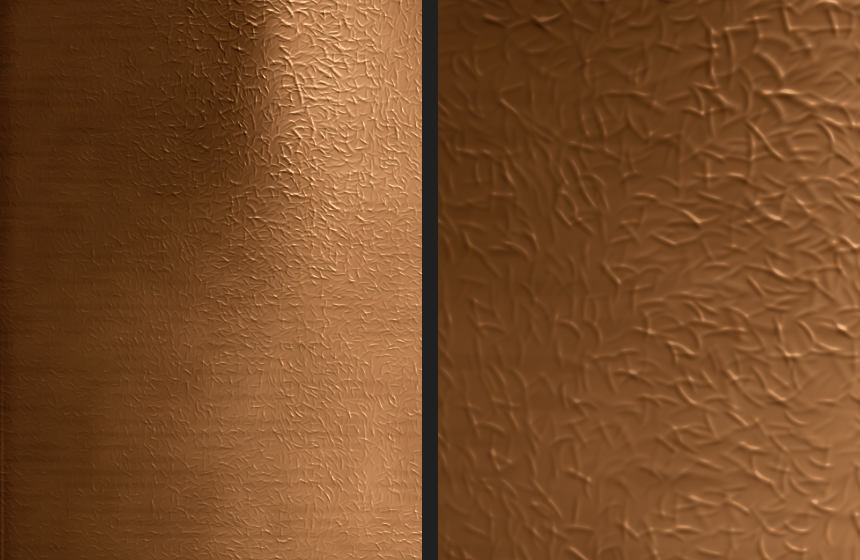
Left: the whole. Right: its middle third, enlarged.
A Shadertoy shader for this texture:

```glsl
const float GRAIN_CELLS = 76.0;    // crease cells per canvas height
const float CREASE_WIDTH = 0.14;   // in cells
const float CREASE_BEND = 0.35;
const float ANGLE_SPREAD = 2.0;
const float SWIRL_SCALE = 7.0;
const float ROWS = 44.0;           // faint smudged rows
const float ROW_DEPTH = 0.22;
const float MOTTLE = 0.3;
const vec2 LIGHT_DIR = vec2(0.6, 0.8);

// Leather tones, from deep shade to glint
const vec3 TONES[8] = vec3[8](
    vec3(0.17, 0.07, 0.015), vec3(0.28, 0.14, 0.04),
    vec3(0.35, 0.20, 0.07), vec3(0.45, 0.27, 0.13),
    vec3(0.58, 0.38, 0.22), vec3(0.72, 0.49, 0.31),
    vec3(0.85, 0.63, 0.44), vec3(0.97, 0.80, 0.59));

float hash(vec2 p) {
    return fract(sin(dot(p, vec2(127.1, 311.7))) * 43758.5453);
}

float noise(vec2 p) {
    vec2 i = floor(p), f = fract(p);
    f = f * f * (3.0 - 2.0 * f);
    return mix(mix(hash(i), hash(i + vec2(1, 0)), f.x),
               mix(hash(i + vec2(0, 1)), hash(i + vec2(1, 1)), f.x), f.y);
}

// Surface slope of one layer of short, curved creases
vec2 creaseSlope(vec2 p, float seed, float swirl) {
    vec2 cell = floor(p), local = fract(p), slope = vec2(0.0);
    for (int y = -1; y <= 1; y++) {
        for (int x = -1; x <= 1; x++) {
            vec2 offset = vec2(x, y);
            vec2 id = cell + offset + seed;
            float rx = hash(id), ry = hash(id + 17.3), ra = hash(id + 41.9);
            vec2 q = local - offset - mix(vec2(0.2), vec2(0.8), vec2(rx, ry));
            float angle = swirl + (ra - 0.5) * ANGLE_SPREAD;
            vec2 dir = vec2(cos(angle), sin(angle));
            vec2 normal = vec2(-dir.y, dir.x);
            float along = dot(q, dir);
            float bend = (rx - 0.5) * 2.0 * CREASE_BEND;
            float across = (dot(q, normal) + bend * along * along) / CREASE_WIDTH;
            float taper = 1.0 - smoothstep(0.3, 0.8, abs(along));
            slope += normal * across * exp(-across * across) * taper * (0.5 + ry);
        }
    }
    return slope;
}

// Broad light: a soft ramp below, a sharp sheen edge above
float lightTone(vec2 uv) {
    float low = 0.35 + 3.65 * smoothstep(-0.08, 0.92, uv.x);
    float softness = mix(0.26, 0.09, smoothstep(0.5, 0.95, uv.y));
    float sheen = smoothstep(0.63 - softness, 0.63 + softness, uv.x);
    float high = 0.2 + 1.1 * uv.x + 2.8 * sheen;
    float tone = mix(low, high, smoothstep(0.35, 0.75, uv.y));
    vec2 glow = (uv - vec2(0.77, 0.86)) / vec2(0.16, 0.25);
    tone += 0.5 * exp(-dot(glow, glow));
    tone -= 0.6 * smoothstep(0.88, 1.05, uv.x) * smoothstep(0.75, 1.0, uv.y);
    return tone - 0.6 * (1.0 - smoothstep(0.0, 0.05, uv.x));
}

vec3 toneColor(float tone) {
    vec3 color = TONES[0];
    for (int i = 1; i < 8; i++) {
        color = mix(color, TONES[i], clamp(tone + 2.0 - float(i), 0.0, 1.0));
    }
    return color;
}

void mainImage(out vec4 fragColor, in vec2 fragCoord) {
    vec2 uv = fragCoord / iResolution.xy;
    vec2 p = fragCoord / iResolution.y;
    float tone = lightTone(uv);

    // Gloss is strongest around the sheen edge
    vec2 toSheen = (uv - vec2(0.68, 0.88)) / vec2(0.26, 0.36);
    float gloss = exp(-dot(toSheen, toSheen));
    float contrast = 0.55 + 0.65 * smoothstep(0.1, 0.8, uv.x) + 1.5 * gloss;

    // Creases follow slow swirls
    float swirl = 0.5 + 4.0 * (noise(p * SWIRL_SCALE) - 0.5);
    swirl += 0.9 * gloss;
    vec2 g = p * GRAIN_CELLS;
    vec2 slope = creaseSlope(g, 0.0, swirl);
    slope += creaseSlope(g * 0.87 + 5.4, 63.0, swirl + 0.7);
    slope += creaseSlope(g * 0.6 + 9.1, 129.0, swirl - 0.5) * (0.35 + 0.9 * gloss);
    float relief = dot(slope, LIGHT_DIR);
    float glint = smoothstep(0.32, 0.75, relief);
    tone += relief * contrast + glint * (0.25 + 0.6 * uv.x + 0.5 * gloss);

    // Mottling and faint broken rows
    tone += MOTTLE * (noise(p * 26.0) - 0.5) + MOTTLE * (noise(p * 9.0) - 0.5);
    float row = p.y * ROWS + 0.3 * noise(p * 5.0);
    float band = smoothstep(0.3, 0.9, 0.5 + 0.5 * cos(6.2832 * row));
    float broken = smoothstep(0.35, 0.65, noise(vec2(p.x * 22.0, floor(row + 0.5) * 3.7)));
    tone -= ROW_DEPTH * band * broken * (1.0 - gloss);

    // Thin worn rim at the lower left
    float rim = exp(-pow((uv.x - 0.006) / 0.003, 2.0));
    tone += 0.9 * rim * (1.0 - smoothstep(0.1, 0.5, uv.y));

    fragColor = vec4(toneColor(tone), 1.0);
}
```
